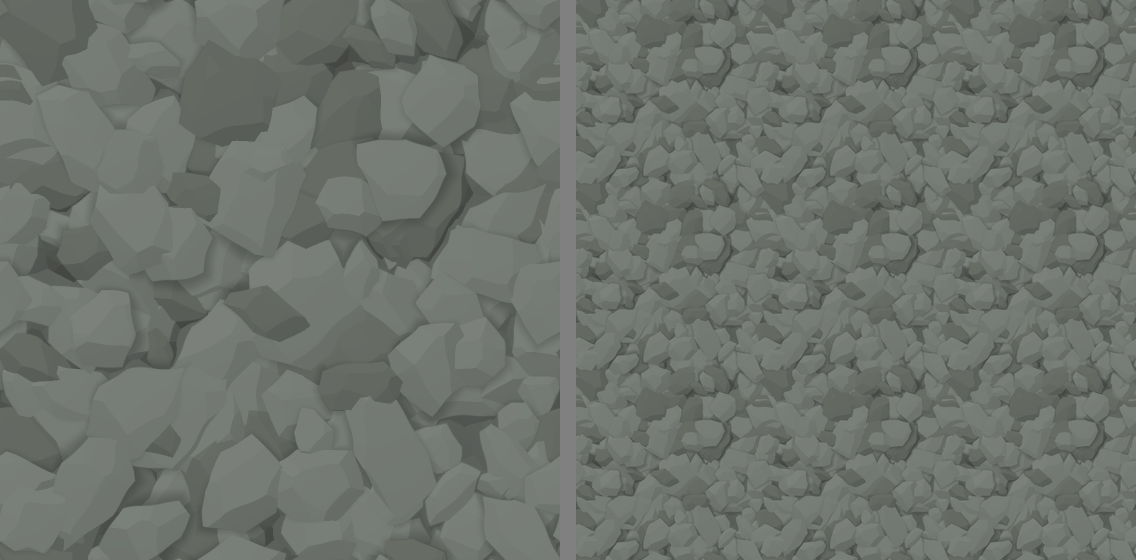
Left: one tile. Right: repeated 3 by 3.
A WebGL 1 fragment shader for this texture:

```glsl
precision highp float;
// Tiling bed of overlapping faceted stones under soft light.
// Each wrapped grid cell holds one convex stone, cut by lines tangent to an
// ellipse; the highest stone shows, and its taller neighbours shade it.

#define CELLS 12.0        // stones per side, whole so that it tiles
#define SMALLEST 0.042    // half length of the stones
#define LARGEST 0.125
#define STACKING 0.07     // range of stone levels
#define WALL 20.0         // steepness outside a stone's outline
#define SHADE_FALL 1.4    // how fast contact shade fades with distance
#define SHADE_DEPTH 0.23  // strength of contact shade
#define DARK_SHARE 0.30   // part of the stones that are dark
#define LIGHT_STONE vec3(0.464, 0.486, 0.462)
#define DARK_STONE vec3(0.394, 0.412, 0.386)

const float TAU = 6.2831853;
const float SIDES = 7.0;

uniform vec2 u_resolution;

vec4 hash4(vec2 v) {
  vec4 q = fract(v.xyxy * vec4(0.1031, 0.1030, 0.0973, 0.1099));
  q += dot(q, q.wzxy + 33.33);
  return fract((q.xxyz + q.yzzw) * q.zywx);
}

// Stone around the origin: x = height, y = distance to outline, zw = slope.
vec4 stone(vec2 p, vec2 radii, float turn, vec2 seed) {
  float c = cos(turn), s = sin(turn);
  vec2 q = vec2(c * p.x + s * p.y, c * p.y - s * p.x);
  vec2 slope = (hash4(seed + 3.7).xy - 0.5) * 0.22;
  float height = dot(slope, q);
  float outline = -1.0;
  for (float k = 0.0; k < SIDES; k++) {
    vec4 rnd = hash4(seed + vec2(k * 7.31 + 11.0, k * 3.17 + 5.0));
    float angle = TAU * (k + 0.75 * rnd.x) / SIDES;
    vec2 rim = vec2(cos(angle), sin(angle));
    vec2 normal = normalize(rim / radii);
    float reach = dot(normal, rim * radii) * mix(0.82, 1.06, rnd.y);
    float along = dot(q, normal);
    outline = max(outline, along - reach);
    // Bevel facet that starts part of the way in from this side
    float steep = mix(0.14, 0.46, rnd.z);
    float bevel = steep * (reach * mix(0.96, 0.3, rnd.w) - along);
    if (bevel < height) {
      height = bevel;
      slope = -steep * normal;
    }
  }
  slope = vec2(c * slope.x - s * slope.y, s * slope.x + c * slope.y);
  return vec4(height, outline, slope);
}

vec3 stoneBed(vec2 p) {
  // Bend the straight outlines a little with wrapping sines
  p += 0.0045 * sin(TAU * (p.yx * vec2(4.0, 5.0) + vec2(0.1, 0.6)));
  p += 0.0018 * sin(TAU * (p.yx * vec2(13.0, 11.0) + p * 3.0));
  vec2 home = floor(p * CELLS);
  float top = -100.0, occluder = -100.0;
  vec2 slope = vec2(0.0), offset = vec2(0.0);
  vec4 look = vec4(0.0);
  for (float j = -2.0; j <= 2.0; j++) {
    for (float i = -2.0; i <= 2.0; i++) {
      vec2 cell = home + vec2(i, j);
      vec2 id = mod(cell, CELLS) + 1.0;
      vec4 place = hash4(id * 1.37);
      vec4 kind = hash4(id * 2.11 + 41.0);
      vec2 d = p - (cell + 0.5 + 0.9 * (place.xy - 0.5)) / CELLS;
      float size = mix(SMALLEST, LARGEST, place.z);
      if (length(d) > size * 1.4 + 0.05) continue;
      vec2 radii = size * vec2(1.0, mix(0.48, 0.95, kind.x));
      vec4 rock = stone(d, radii, TAU * place.w, id * 5.3);
      float level = rock.x + STACKING * kind.y;
      float gap = max(rock.y, 0.0);
      if (gap > 0.0) occluder = max(occluder, level - SHADE_FALL * gap);
      if (level - WALL * gap > top) {
        top = level - WALL * gap;
        slope = rock.zw;
        look = kind;
        offset = d / size;
      }
    }
  }
  // Facet light from above, with a faint rounding across each stone
  vec3 light = normalize(vec3(-0.2, 0.35, 1.0));
  vec3 normal = normalize(vec3(-slope + 0.05 * offset, 1.0));
  float facet = 0.48 + 0.52 * dot(normal, light) / light.z;
  // Contact shade under taller neighbours
  float cover = max(occluder - top, 0.0) / 0.03;
  float shade = 1.0 - SHADE_DEPTH * (1.0 - exp(-cover * cover));
  vec3 tone = mix(LIGHT_STONE, DARK_STONE, step(look.z, DARK_SHARE));
  return tone * facet * shade * mix(0.985, 1.015, look.w);
}

void main() {
  // Four samples per pixel smooth the outlines and facet edges
  vec3 color = vec3(0.0);
  for (float y = -0.25; y < 0.5; y += 0.5) {
    for (float x = -0.25; x < 0.5; x += 0.5) {
      color += stoneBed((gl_FragCoord.xy + vec2(x, y)) / u_resolution);
    }
  }
  gl_FragColor = vec4(color * 0.25, 1.0);
}
```
